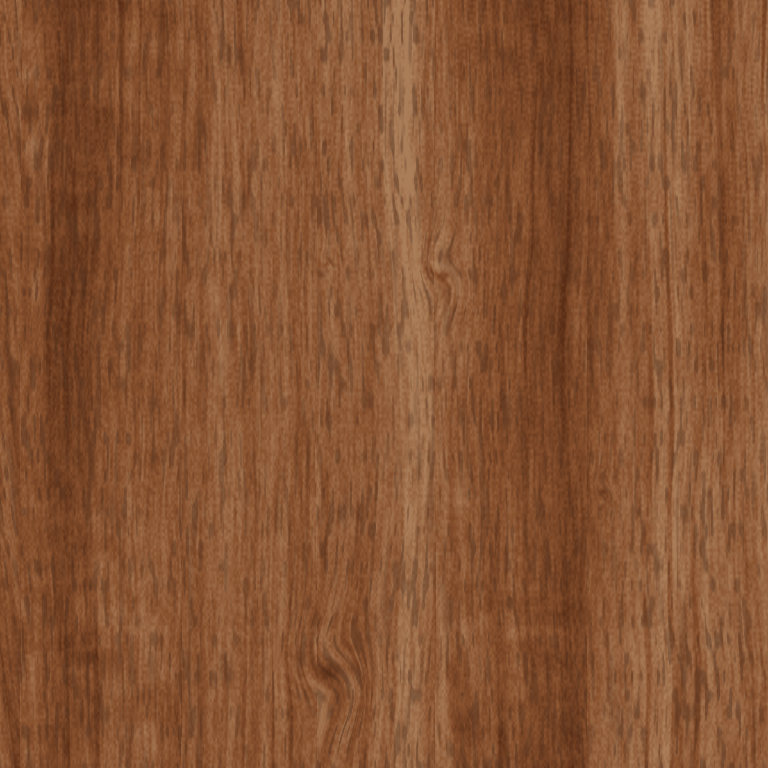
A Shadertoy shader for this texture:

```glsl
const vec3 DARK_WOOD = vec3(0.395, 0.212, 0.108);
const vec3 MID_WOOD = vec3(0.535, 0.318, 0.182);
const vec3 LIGHT_WOOD = vec3(0.645, 0.462, 0.320);
const vec3 PORE_COLOR = vec3(0.30, 0.180, 0.110);

const float PORE_STRENGTH = 0.42;
const float FIBER_STRENGTH = 0.34;
const float SPECKLE_STRENGTH = 0.30;
const float STREAK_STRENGTH = 0.34;
const float RING_STRENGTH = 0.42;
const float FLAME_STRENGTH = 0.34;
const float CLOUD_STRENGTH = 0.22;
const float SEAM_STRENGTH = 0.16;

// Broad lightness across the board, 0 dark to 1 light
const int BANDS = 32;
const float TONES[33] = float[33](
    0.55, 0.40, 0.36, 0.17, 0.38, 0.42, 0.42, 0.40, 0.55, 0.60, 0.60,
    0.60, 0.56, 0.62, 0.68, 0.66, 0.68, 0.86, 0.74, 0.46, 0.48, 0.42,
    0.23, 0.15, 0.26, 0.55, 0.60, 0.68, 0.75, 0.58, 0.68, 0.62, 0.70);

// Left edges of the veneer strips
const float SEAMS[5] = float[5](0.028, 0.238, 0.412, 0.566, 0.765);

// Knots: centre x, centre y, radius
const vec3 KNOTS[4] = vec3[4](
    vec3(0.432, 0.125, 0.042), vec3(0.578, 0.640, 0.026),
    vec3(0.425, 0.655, 0.011), vec3(0.787, 0.360, 0.014));

float hash(vec2 p) {
    return fract(sin(dot(p, vec2(127.1, 311.7))) * 43758.5);
}

float noise(vec2 p) {
    vec2 cell = floor(p);
    vec2 f = fract(p);
    f = f * f * (3.0 - 2.0 * f);
    float low = mix(hash(cell), hash(cell + vec2(1, 0)), f.x);
    float high = mix(hash(cell + vec2(0, 1)), hash(cell + vec2(1, 1)), f.x);
    return mix(low, high, f.y);
}

// Noise centred on zero
float wave(vec2 p) {
    return noise(p) - 0.5;
}

float bandTone(float x) {
    float s = clamp(x, 0.0, 0.9999) * float(BANDS);
    int i = int(s);
    return mix(TONES[i], TONES[i + 1], smoothstep(0.0, 1.0, fract(s)));
}

vec3 woodRamp(float tone) {
    vec3 lower = mix(DARK_WOOD, MID_WOOD, clamp(tone * 2.0, -0.3, 1.0));
    return mix(lower, LIGHT_WOOD, clamp(tone * 2.0 - 1.0, 0.0, 1.2));
}

void mainImage(out vec4 fragColor, in vec2 fragCoord) {
    vec2 uv = fragCoord / iResolution.xy;

    // Strip index and the shading along its seam
    float strip = 0.0;
    float seam = 0.0;
    for (int i = 0; i < 5; i++) {
        float edge = SEAMS[i] + 0.004 * wave(vec2(float(i) * 9.0, uv.y * 5.0));
        float inside = smoothstep(-0.001, 0.001, uv.x - edge);
        strip += step(edge, uv.x);
        seam += inside * exp(-80.0 * max(uv.x - edge, 0.0));
    }

    // Grain bends around knots
    vec2 p = uv;
    float core = 0.0;
    float swirl = 0.0;
    for (int i = 0; i < 4; i++) {
        vec3 knot = KNOTS[i];
        vec2 d = (uv - knot.xy) / (knot.z * vec2(1.0, 1.4));
        float pull = exp(-dot(d, d));
        p.x += knot.z * pull * (0.9 * d.y - 0.55 * d.x);
        core += exp(-14.0 * dot(d - vec2(0.0, 0.1), d * vec2(0.7, 2.0)));
        swirl += pull * sin(5.0 * d.y + 3.0 * d.x + 6.0 * wave(uv * 30.0));
    }

    // Slow drift of the grain, steep in the first strip
    float seed = strip * 17.3;
    float slant = strip < 0.5 ? 0.10 : 0.03 * (hash(vec2(strip, 4.0)) - 0.5);
    float drift = 0.035 * wave(vec2(p.x * 4.0 + seed, uv.y * 2.2))
                + 0.006 * wave(vec2(p.x * 14.0 + seed, uv.y * 9.0));
    float grainX = p.x + drift + slant * uv.y;

    // Broad bands, clouds and streaks
    float tone = bandTone(uv.x + 0.35 * drift);
    float flameMask = smoothstep(0.62, 0.35, tone);
    tone += CLOUD_STRENGTH * wave(vec2(uv.x * 8.0 + seed, uv.y * 3.0));
    tone += STREAK_STRENGTH * wave(vec2(grainX * 55.0 + seed, uv.y * 1.3));
    tone += 0.6 * STREAK_STRENGTH * wave(vec2(grainX * 130.0, uv.y * 2.5 + seed));

    // Dark growth lines in patches
    float ring = smoothstep(0.62, 0.92, noise(vec2(grainX * 125.0 + seed, uv.y * 1.8)));
    float ringPatch = smoothstep(0.35, 0.75, noise(vec2(uv.x * 11.0 + seed, uv.y * 1.5)));
    tone -= RING_STRENGTH * ring * ringPatch;

    // Cross figure in the darker strips
    float flame = wave(vec2(uv.x * 13.0 + seed, (uv.y + 0.25 * uv.x) * 34.0))
                + 0.5 * wave(vec2(uv.x * 30.0, (uv.y - 0.2 * uv.x) * 75.0));
    float flamePatch = smoothstep(0.3, 0.8, noise(uv * vec2(7.0, 5.0) + seed));
    tone += FLAME_STRENGTH * flame * flameMask * flamePatch;
    tone += 0.16 * swirl - 0.45 * min(core, 1.0) - SEAM_STRENGTH * seam;

    // Fibres and surface speckle
    tone += FIBER_STRENGTH * wave(vec2(grainX * 300.0, uv.y * 22.0 + seed));
    tone += SPECKLE_STRENGTH * wave(uv * vec2(430.0, 240.0));

    // Short dark pores along the grain
    float pores = smoothstep(0.58, 0.88, noise(vec2(grainX * 260.0 + seed, uv.y * 42.0)));
    float longPores = smoothstep(0.68, 0.95, noise(vec2(grainX * 210.0 - seed, uv.y * 15.0)));
    float density = 0.55 + 0.6 * noise(vec2(grainX * 24.0 + seed, uv.y * 2.0));
    float pore = clamp((pores + 0.7 * longPores) * density, 0.0, 1.0);

    vec3 color = mix(woodRamp(tone + 0.06), PORE_COLOR, PORE_STRENGTH * pore);
    fragColor = vec4(color, 1.0);
}
```
